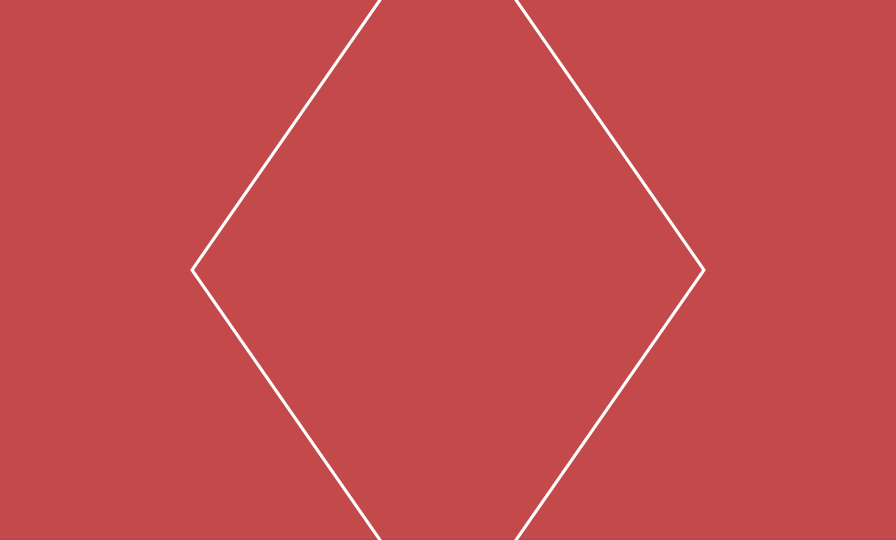
Give the GLSL for this background, as a Shadertoy shader.

```glsl
// A thin white diamond outline, cropped above and below, on a flat warm red ground.

const vec3  GROUND_RED   = vec3(0.765, 0.286, 0.290);
const vec3  LINE_WHITE   = vec3(1.0);
const vec2  DIAMOND_HALF = vec2(0.474, 0.681); // half extents, in canvas heights
const float LINE_HALF    = 0.0029;             // half stroke width
const float EDGE_HEIGHT  = 0.003;              // faint shade along the bottom
const float EDGE_SHADE   = 0.05;

// Signed distance to the diamond's sides, with sharp mitred corners
float diamondDistance(vec2 p, vec2 halfSize) {
    vec2 sideNormal = normalize(halfSize.yx);
    return dot(abs(p) - vec2(halfSize.x, 0.0), sideNormal);
}

void mainImage(out vec4 fragColor, in vec2 fragCoord) {
    float pixel = 1.0 / iResolution.y;
    vec2 p = (fragCoord - 0.5 * iResolution.xy) * pixel;

    // Outline with about one pixel of smoothing
    float strokeDistance = abs(diamondDistance(p, DIAMOND_HALF)) - LINE_HALF;
    float stroke = clamp(0.5 - strokeDistance / pixel, 0.0, 1.0);

    // Ground with a slightly darker bottom edge
    float edge = clamp(0.5 + (EDGE_HEIGHT - fragCoord.y * pixel) / pixel, 0.0, 1.0);
    vec3 ground = GROUND_RED * (1.0 - EDGE_SHADE * edge);

    fragColor = vec4(mix(ground, LINE_WHITE, stroke), 1.0);
}
```
